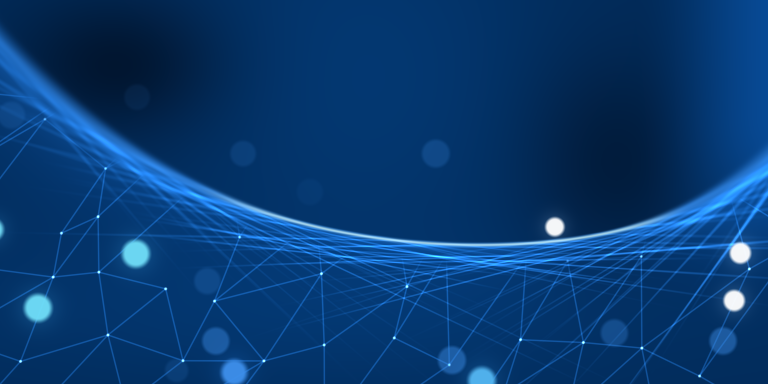
Write a Shadertoy shader that draws this background.

```glsl
const vec3 NAVY = vec3(0.005, 0.165, 0.345);
const vec3 OCEAN = vec3(0.015, 0.235, 0.475);
const vec3 SHADOW = vec3(0.005, 0.075, 0.17);
const vec3 AZURE = vec3(0.04, 0.35, 0.70);
const vec3 SKY = vec3(0.24, 0.56, 0.92);
const vec3 ICE = vec3(0.82, 0.97, 0.98);
const vec3 CYAN = vec3(0.40, 0.86, 0.97);
const vec2 RIM_LOW = vec2(1.25, 0.365);   // lowest point of the rim
const int STRANDS = 80;
const float STRAND_WIDTH = 0.0012;
const float CELL = 0.18;                  // spacing of the node mesh
const float NODE_RADIUS = 0.0035;

// Discs: centre, radius, strength (or whiteness)
const vec4 BRIGHT_DISCS[8] = vec4[8](
    vec4(1.445, 0.409, 0.024, 1.0), vec4(1.928, 0.341, 0.027, 1.0),
    vec4(1.912, 0.217, 0.027, 1.0), vec4(0.354, 0.339, 0.035, 0.25),
    vec4(0.099, 0.198, 0.035, 0.25), vec4(1.255, 0.008, 0.035, 0.1),
    vec4(0.610, 0.030, 0.033, 0.0), vec4(-0.02, 0.402, 0.028, 0.3));
const vec4 SOFT_DISCS[11] = vec4[11](
    vec4(0.562, 0.112, 0.035, 0.42), vec4(1.177, 0.062, 0.036, 0.45),
    vec4(1.600, 0.133, 0.035, 0.30), vec4(1.883, 0.112, 0.035, 0.45),
    vec4(0.540, 0.268, 0.034, 0.20), vec4(1.135, 0.600, 0.036, 0.22),
    vec4(0.633, 0.600, 0.033, 0.15), vec4(0.357, 0.747, 0.033, 0.08),
    vec4(0.030, 0.700, 0.035, 0.15), vec4(0.460, 0.035, 0.030, 0.14),
    vec4(0.807, 0.500, 0.034, 0.06));

vec3 hash3(vec2 p) {
    vec3 q = fract(p.xyx * vec3(0.1031, 0.1030, 0.0973));
    q += dot(q, q.yxz + 33.33);
    return fract((q.xxy + q.yzz) * q.zyx);
}

// Height and slope of the rim at x
vec2 rim(float x) {
    float d = x - RIM_LOW.x;
    float k = d < 0.0 ? 0.06 : 0.30;
    return vec2(RIM_LOW.y + d * d * (0.25 + k * d * d),
                d * (0.5 + 4.0 * k * d * d));
}

float segmentDistance(vec2 p, vec2 a, vec2 b) {
    vec2 ab = b - a;
    return length(p - a - ab * clamp(dot(p - a, ab) / dot(ab, ab), 0.0, 1.0));
}

float pool(vec2 p, vec2 centre, vec2 size) {
    vec2 q = (p - centre) / size;
    return exp(-dot(q, q));
}

vec3 backdrop(vec2 p) {
    vec3 color = mix(NAVY, OCEAN, 0.75 * pool(p, vec2(0.95, 0.8), vec2(0.5, 0.6)));
    color = mix(color, OCEAN, 0.55 * pool(p, vec2(0.7, 0.2), vec2(1.0, 0.2)));
    color = mix(color, SHADOW, 0.9 * pool(p, vec2(0.3, 0.83), vec2(0.26, 0.18)));
    color = mix(color, SHADOW, 0.65 * pool(p, vec2(1.6, 0.58), vec2(0.22, 0.27)));
    return mix(color, AZURE, 0.7 * smoothstep(1.65, 2.05, p.x) * smoothstep(0.2, 0.7, p.y));
}

// Lines nearly tangent to the rim, whose envelope weaves the sheet
float strands(vec2 p, float width, float px) {
    float sum = 0.0;
    for (int i = 0; i < STRANDS; i++) {
        vec3 h = hash3(vec2(float(i) + 1.0, 7.0));
        float x = mix(-0.1, 2.2, (float(i) + h.x) / float(STRANDS));
        vec2 r = rim(x);
        float slope = r.y + (h.z - 0.5) * 0.45;
        float offset = p.y - r.x + 0.07 * h.y * h.y - slope * (p.x - x);
        float d = abs(offset) * inversesqrt(1.0 + slope * slope);
        float reach = mix(0.35, 1.0, fract(h.x * 7.0 + h.y));
        float fade = smoothstep(reach, 0.1, abs(p.x - x));
        sum += smoothstep(width + px, 0.0, d) * fade * mix(0.35, 1.0, h.y)
             * mix(0.45, 1.0, smoothstep(0.2, 0.8, x));
    }
    return sum;
}

vec2 meshNode(vec2 cell) {
    return (cell + 0.1 + 0.8 * hash3(cell + 40.0).xy) * CELL;
}

// Jittered nodes joined to their neighbours: x = links, y = dots
vec2 mesh(vec2 p, float px) {
    vec2 home = floor(p / CELL), sum = vec2(0.0);
    for (int k = 0; k < 9; k++) {
        vec2 cell = home + vec2(k % 3 - 1, k / 3 - 1);
        vec2 node = meshNode(cell);
        vec3 h = hash3(cell + 90.0);
        for (int j = 1; j < 4; j++) {
            vec2 next = meshNode(cell + vec2(j & 1, j >> 1));
            float d = segmentDistance(p, node, next);
            sum.x += smoothstep(STRAND_WIDTH + px, 0.0, d) * step(0.2, h[j - 1]);
        }
        sum.y += smoothstep(NODE_RADIUS + px, NODE_RADIUS - px, length(p - node));
    }
    return sum;
}

void mainImage(out vec4 fragColor, in vec2 fragCoord) {
    float px = 1.0 / iResolution.y;
    vec2 p = fragCoord * px;
    vec2 r = rim(p.x);
    float depth = (r.x - p.y) * inversesqrt(1.0 + r.y * r.y);
    float defocus = max(smoothstep(0.85, 0.0, p.x), 0.8 * smoothstep(1.55, 2.05, p.x));
    vec3 color = backdrop(p);

    // Glowing sheet under the rim
    float blur = mix(0.004, 0.035, defocus) + px;
    float below = smoothstep(-blur, blur, depth);
    float sheet = below * exp(-max(depth, 0.0) / mix(0.025, 0.10, defocus));
    color = mix(color, mix(AZURE, SKY, 0.45 * sheet), 0.85 * sheet);
    color = mix(color, AZURE, 0.22 * below * exp(-max(depth, 0.0) * 5.0));

    // Woven strands, softer toward the sides, and the sharp node mesh
    float softness = defocus * exp(-max(depth, 0.0) * 9.0);
    float weave = strands(p, STRAND_WIDTH + 0.012 * softness, px);
    color += SKY * below * weave * mix(0.36, 0.13, softness);
    vec2 net = mesh(p, px) * below * smoothstep(0.03, 0.12, depth);
    color += SKY * net.x * 0.26 + ICE * min(net.y, 1.0) * 0.6;

    // Bright crest where the rim is in focus
    float crest = exp(-pow((depth - 0.003) / (0.004 + 0.018 * defocus), 2.0));
    color = mix(color, mix(ICE, SKY, smoothstep(0.0, 0.4, defocus)), crest * mix(0.75, 0.3, defocus));

    // Out-of-focus discs
    for (int i = 0; i < 11; i++) {
        vec4 disc = SOFT_DISCS[i];
        float cover = smoothstep(disc.z + 0.006, disc.z - 0.006, length(p - disc.xy));
        color = mix(color, SKY, cover * disc.w);
    }
    for (int i = 0; i < 8; i++) {
        vec4 disc = BRIGHT_DISCS[i];
        float d = length(p - disc.xy), edge = mix(0.007, 0.003, disc.w) + px;
        vec3 tint = mix(mix(SKY, CYAN, min(disc.w * 5.0, 1.0)), vec3(1.0), disc.w * disc.w);
        color += tint * 0.12 * exp(-pow(d / (disc.z * 1.5), 2.0));
        color = mix(color, tint, 0.95 * smoothstep(disc.z + edge, disc.z - edge, d));
    }
    fragColor = vec4(clamp(color, 0.0, 1.0), 1.0);
}
```
